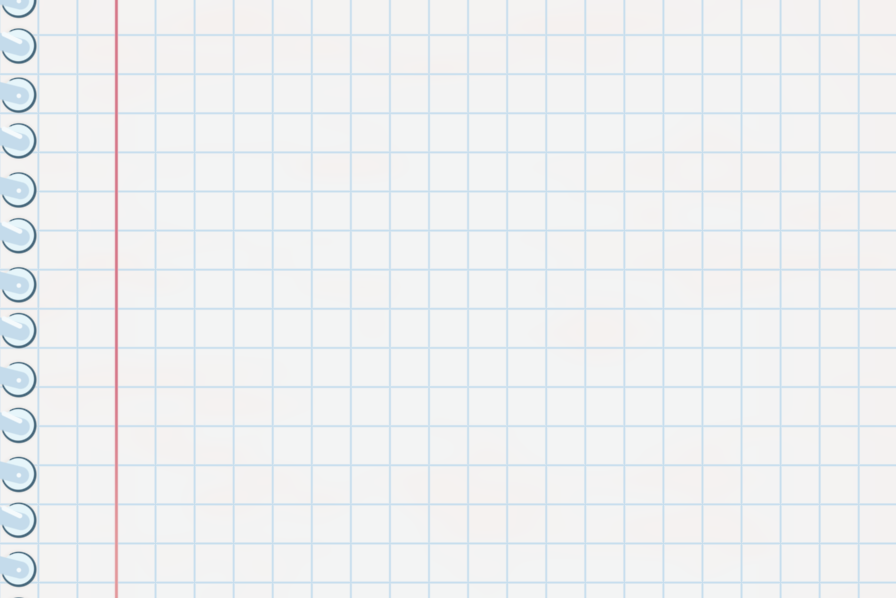
A Shadertoy shader for this pattern:

```glsl
float hash(vec2 p) {
    return fract(sin(dot(p, vec2(127.1, 311.7))) * 43758.5453);
}

float noise(vec2 p) {
    vec2 i = floor(p), f = fract(p);
    f = f * f * (3.0 - 2.0 * f);
    return mix(mix(hash(i), hash(i + vec2(1, 0)), f.x),
               mix(hash(i + vec2(0, 1)), hash(i + vec2(1, 1)), f.x), f.y);
}

float capsule(vec2 p, vec2 a, vec2 b, float radius) {
    vec2 pa = p - a, ba = b - a;
    return length(pa - ba * clamp(dot(pa, ba) / dot(ba, ba), 0.0, 1.0)) - radius;
}

float cover(float d, float soft) {
    return 1.0 - smoothstep(-soft, soft, d);
}

// Distance to the nearest line of a repeating set
float repeatDist(float x, float start, float period) {
    return abs(fract((x - start) / period + 0.5) - 0.5) * period;
}

// Warm, faint stains drawn out sideways, stronger near the borders
vec3 paperColor(vec2 p) {
    float stain = 0.65 * noise(p * vec2(5.0, 11.0)) + 0.35 * noise(p * vec2(11.0, 25.0) + 7.0);
    float border = 0.7 * smoothstep(1.25, 1.5, p.x) + 0.5 * smoothstep(0.8, 1.0, p.y)
                 + 0.5 * (1.0 - smoothstep(0.0, 0.25, p.x));
    float warmth = clamp(smoothstep(0.5, 0.85, stain) * 0.6 + border * 0.6, 0.0, 1.0);
    return mix(vec3(0.954, 0.955, 0.955), vec3(0.963, 0.943, 0.935), warmth);
}

// One ring of the spiral; q is measured in ring radii
vec3 drawRing(vec3 col, vec2 q, float glossy, float soft) {
    float r = length(q);
    float gap = smoothstep(0.72, 0.84, dot(q / max(r, 0.001), vec2(-0.94, 0.34)));

    // Soft shadow and pale hole
    col = mix(col, vec3(0.91, 0.89, 0.87), 0.5 * (1.0 - smoothstep(0.95, 1.25, r)));
    col = mix(col, vec3(0.90, 0.96, 0.98), cover(r - 0.98, soft));

    // Wire entering from the left
    vec2 tip = mix(vec2(0.12, -0.06), vec2(0.16, -0.1), glossy);
    float wire = capsule(q, vec2(-1.4, 0.32), tip, 0.5);
    col = mix(col, vec3(0.77, 0.86, 0.92), cover(wire, soft));

    // Dark rim, open at the upper left
    float rim = abs(r - 0.98) - 0.055 - 0.025 * dot(q, vec2(0.7, -0.7));
    col = mix(col, vec3(0.27, 0.40, 0.48), cover(rim, soft) * (1.0 - gap));

    // Highlights: a long streak or a small dot
    float streak = capsule(q, vec2(-0.85, 0.68), vec2(0.08, 0.24), 0.14);
    float dotShape = length(q - vec2(0.02, -0.06)) - 0.13;
    return mix(col, vec3(0.96, 0.98, 0.99), cover(mix(dotShape, streak, glossy), soft));
}

void mainImage(out vec4 fragColor, in vec2 fragCoord) {
    vec2 p = fragCoord / iResolution.xy * vec2(1.5, 1.0);
    float px = 1.0 / iResolution.y;
    vec3 col = paperColor(p);

    // Blue grid
    float columns = cover(repeatDist(p.x, 0.0642, 0.0654) - 0.0016, px);
    float rows = cover(repeatDist(p.y, 0.0258, 0.0654) - 0.0016, px);
    col = mix(col, vec3(0.77, 0.865, 0.93), max(columns, rows) * 0.95);

    // Red margin with a faint bleed
    float margin = abs(p.x - 0.1949);
    col = mix(col, vec3(0.95, 0.80, 0.81), 0.5 * (1.0 - smoothstep(0.001, 0.006, margin)));
    vec3 red = mix(vec3(0.89, 0.59, 0.60), vec3(0.84, 0.46, 0.53), smoothstep(0.05, 0.4, p.y));
    col = mix(col, red, cover(margin - 0.0022, px));

    // Two alternating rings in each repeat of the spiral
    for (int i = 0; i < 2; i++) {
        float glossy = float(i);
        float y = mod(1.0 - p.y - 0.0765 * glossy + 0.0793, 0.1586) - 0.0793;
        vec2 q = vec2(p.x - 0.031, -y) / 0.0285;
        if (length(q) < 1.3 || (p.x < 0.031 && abs(q.y) < 0.9))
            col = drawRing(col, q, glossy, px / 0.0285);
    }

    fragColor = vec4(col, 1.0);
}
```
